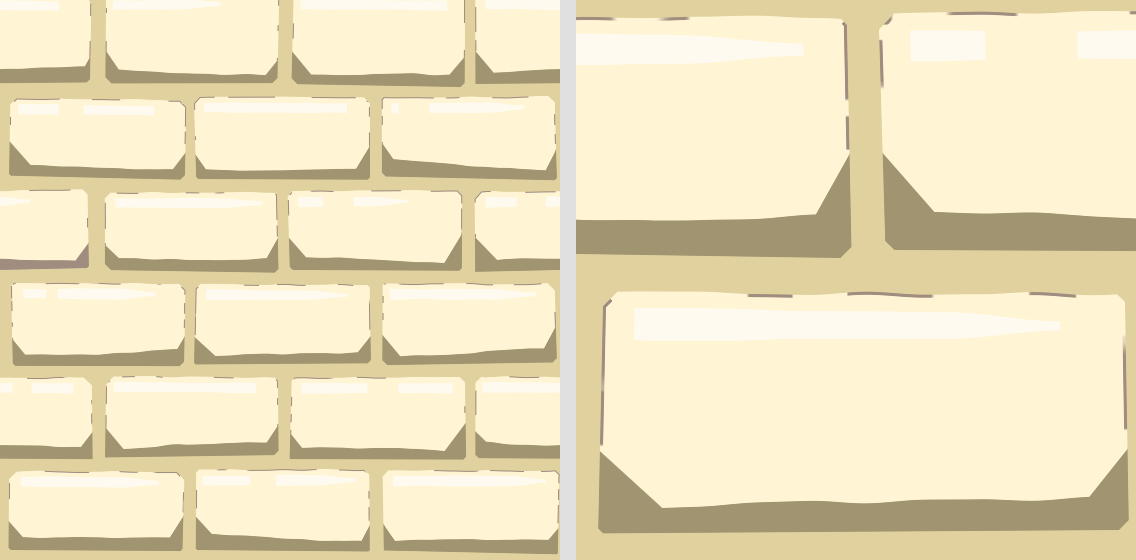
Left, the full canvas; right, a detail of the centre.
Give the GLSL for this texture, as a WebGL 2 fragment shader.

```glsl
#version 300 es
precision highp float;

uniform vec2 u_resolution;
out vec4 outColor;

float hash(vec2 cell, float salt) {
    return fract(sin(dot(cell, vec2(127.1, 311.7)) + salt * 74.7) * 43758.5453);
}

// Signed random value in -1..1
float jitter(vec2 cell, float salt) {
    return hash(cell, salt) * 2.0 - 1.0;
}

// Smooth noise along a line, different for every brick
float lineNoise(float s, vec2 cell, float salt) {
    float i = floor(s);
    return mix(hash(cell, salt + i), hash(cell, salt + i + 1.0), smoothstep(0.0, 1.0, s - i));
}

void main() {
    const vec3 MORTAR = vec3(0.88, 0.82, 0.62);
    const vec3 SHADOW = vec3(0.63, 0.58, 0.44);
    const vec3 FACE = vec3(1.0, 0.96, 0.83);
    const vec3 SHINE = vec3(1.0, 0.98, 0.94);
    const vec3 RIM = vec3(0.63, 0.55, 0.50);

    // Six courses of bricks two units wide, every other course shifted by half
    vec2 uv = gl_FragCoord.xy / u_resolution * 6.0;
    float aa = 3.5 / u_resolution.y;
    float row = floor(uv.y);
    float x = uv.x - 0.04 - mod(row, 2.0);
    float column = floor(x / 2.0);
    vec2 brick = vec2(mod(column, 3.0), row) + 1.0;
    vec2 p = vec2(x - column * 2.0 - 1.0, uv.y - row - 0.52);

    // Distances to the four uneven sides
    float rough = 0.016 * (lineNoise(p.x * 5.0, brick, 50.0) - 0.5);
    float left = p.x + 0.93 + 0.025 * jitter(brick, 1.0) + 0.03 * jitter(brick, 2.0) * p.y;
    float right = 0.93 - p.x + 0.025 * jitter(brick, 3.0) + 0.03 * jitter(brick, 4.0) * p.y;
    float bottom = p.y + 0.425 + 0.018 * jitter(brick, 5.0) + 0.025 * jitter(brick, 6.0) * p.x;
    float top = 0.43 - p.y + 0.02 * jitter(brick, 7.0) + 0.014 * jitter(brick, 8.0) * p.x;
    top += rough + 0.11 * step(4.5, row);

    // Brick outline with clipped corners
    float body = min(min(left, right), min(top, bottom));
    body = min(body, 0.7 * (left + top - 0.02 - 0.07 * hash(brick, 9.0)));
    body = min(body, 0.7 * (right + top - 0.02 - 0.07 * hash(brick, 10.0)));
    body = min(body, 0.7 * (left + bottom - 0.09 * hash(brick, 11.0)));
    body = min(body, 0.7 * (right + bottom - 0.06 * hash(brick, 12.0)));

    // Lit face above a sloping bevel that climbs at both ends
    float bevel = 0.125 + 0.025 * jitter(brick, 13.0) + 0.045 * jitter(brick, 14.0) * p.x
        + 0.04 * jitter(brick, 15.0) * (abs(p.x - 0.5 * jitter(brick, 16.0)) - 0.4);
    float face = bottom - bevel + rough;
    face = min(face, 0.6 * (bottom - 0.25 - 0.13 * hash(brick, 17.0)
        + left * (0.9 + 0.6 * hash(brick, 18.0))));
    face = min(face, 0.6 * (bottom - 0.24 - 0.16 * hash(brick, 19.0)
        + right * (1.2 + 0.7 * hash(brick, 20.0))));

    // Broken thin rim along the top and the sides
    float along = top < min(left, right) ? p.x * 6.0 : p.y * 11.0 + sign(p.x) * 20.0;
    float rim = 1.0 - smoothstep(0.011 - aa, 0.011 + aa, body);
    rim *= smoothstep(0.5, 0.56, lineNoise(along, brick, 90.0));

    // Shine streak, thinner at its right end and sometimes interrupted
    float start = left - 0.07 - 0.06 * hash(brick, 21.0);
    float reach = hash(brick, 22.0);
    float end = right - 0.13 - 0.5 * reach * reach;
    float taper = 0.032 * step(0.4, hash(brick, 23.0)) * (1.0 - smoothstep(0.0, 0.4, end));
    float thick = 0.052 - taper + 0.012 * (lineNoise(p.x * 4.0, brick, 130.0) - 0.4);
    float shine = min(thick - abs(top - 0.115 - rough), min(start, end));
    float gapCenter = 0.3 + 0.9 * hash(brick, 24.0);
    float gap = abs(left - gapCenter) - 0.06 - 0.12 * hash(brick, 25.0);
    shine = hash(brick, 26.0) > 0.72 ? min(shine, gap) : shine;

    // One brick has a warmer bevel
    vec3 bevelColor = column < 0.0 && row == 3.0 ? RIM : SHADOW;

    // Layers from mortar up to shine
    float lit = smoothstep(-aa, aa, face);
    vec3 surface = mix(bevelColor, FACE, lit);
    surface = mix(surface, RIM, rim * lit);
    surface = mix(surface, SHINE, smoothstep(-aa, aa, shine) * lit);
    vec3 color = mix(MORTAR, surface, smoothstep(-aa, aa, body));
    outColor = vec4(color, 1.0);
}
```
